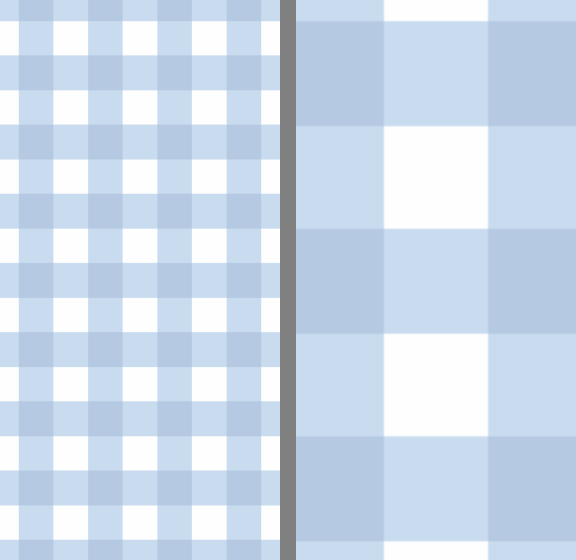
Left, the full canvas; right, a detail of the centre.
This pattern is drawn by a Shadertoy shader. Its source:

```glsl
// Pale blue gingham: translucent vertical and horizontal bands crossing on white

// Coverage of evenly repeated bands, one centred on zero; all lengths share one unit
float bands(float position, float period, float width, float softness) {
    float fromCentre = abs(fract(position / period + 0.5) - 0.5) * period;
    return 1.0 - smoothstep(-softness, softness, fromCentre - 0.5 * width);
}

void mainImage(out vec4 fragColor, in vec2 fragCoord) {
    // Canvas widths, measured from the canvas centre
    vec2 p = (fragCoord - 0.5 * iResolution.xy) / iResolution.x;
    float softness = max(0.75 / iResolution.x, 0.0018);

    // Warp and weft
    float vertical = bands(p.x + 0.3711, 0.2474, 0.1235, softness);
    float horizontal = bands(p.y + 0.0015, 0.2471, 0.1250, softness);

    // White cloth, single layer, then the deeper tint where both bands cross
    vec3 white = vec3(0.995, 0.998, 1.0);
    vec3 singleLayer = vec3(0.787, 0.861, 0.938);
    vec3 doubleLayer = vec3(0.708, 0.789, 0.888);
    vec3 colour = mix(white, singleLayer, max(vertical, horizontal));
    colour = mix(colour, doubleLayer, vertical * horizontal);

    fragColor = vec4(colour, 1.0);
}
```
